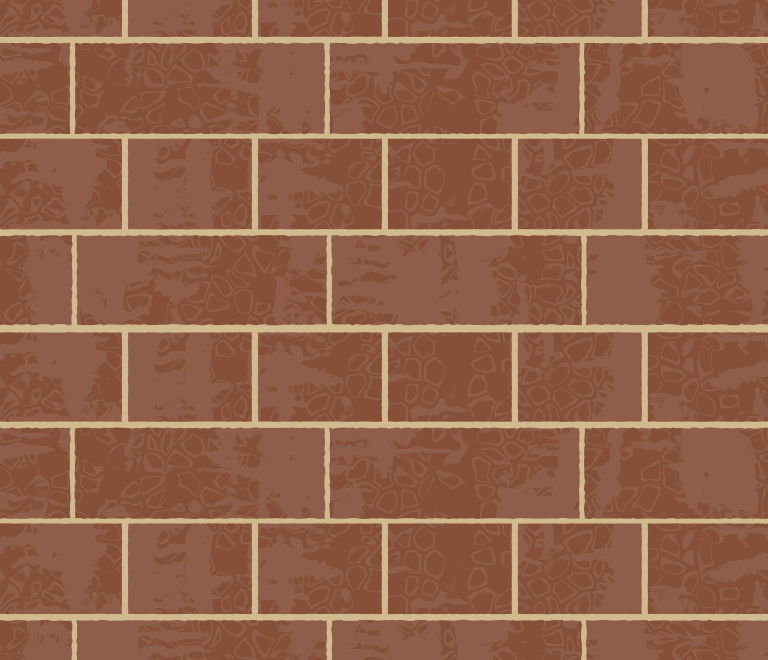
Write a Shadertoy shader that draws this pattern.

```glsl
// Brick wall with alternating rows of long and short bricks, worn by scratches and pebble outlines.

float hash(vec2 p) {
    return fract(sin(dot(p, vec2(127.1, 311.7))) * 43758.5453);
}

float noise(vec2 p) {
    vec2 i = floor(p), f = fract(p);
    f = f * f * (3.0 - 2.0 * f);
    return mix(mix(hash(i), hash(i + vec2(1, 0)), f.x),
               mix(hash(i + vec2(0, 1)), hash(i + vec2(1, 1)), f.x), f.y);
}

// Smoothed step: value is positive inside and changes by slope per unit length
float coverage(float value, float slope, float pixel) {
    return clamp(0.5 + value / (slope * pixel), 0.0, 1.0);
}

// Thin loops just inside the cells of a cellular pattern
float pebbleOutlines(vec2 p, float pixel) {
    vec2 q = p * 4.6;
    vec2 cell = floor(q), nearestCell = cell;
    float nearest = 9.0, second = 9.0;
    for (int y = -1; y <= 1; y++) {
        for (int x = -1; x <= 1; x++) {
            vec2 c = cell + vec2(x, y);
            float d = length(c + vec2(hash(c), hash(c + 37.0)) - q);
            if (d < nearest) {
                second = nearest;
                nearest = d;
                nearestCell = c;
            } else {
                second = min(second, d);
            }
        }
    }
    float halfWidth = 0.02 + 0.11 * noise(p * 8.0);
    float loop = halfWidth - abs(second - nearest - 0.24);
    return step(0.22, hash(nearestCell + 11.0)) * coverage(loop, 7.0, pixel);
}

// Ragged pale patches, dragged up and down and from side to side
float scratches(vec2 p, float pixel) {
    float patches = noise(p * vec2(1.4, 0.7) + 5.0);
    float upright = 0.6 * noise(p * vec2(6.5, 1.3)) + 0.5 * patches;
    float level = 0.6 * noise(p * vec2(1.7, 12.0) + 60.0) + 0.45 * patches;
    float fray = 0.13 * (noise(p * 20.0) - 0.5);
    return coverage(max(upright, level) + fray - 0.64, 3.5, pixel);
}

void mainImage(out vec4 fragColor, in vec2 fragCoord) {
    // One unit is one row; rows count downwards
    float pixel = 6.861 / iResolution.y;
    vec2 wall = fragCoord * pixel;
    wall.y = 7.445 - wall.y;

    // Even rows hold short bricks, odd rows long ones
    float row = floor(wall.y);
    float phase = mod(row, 4.0);
    bool isLong = mod(row, 2.0) > 0.5;
    float pitch = isLong ? 2.648 : 1.351;
    float start = isLong ? 0.754 + 0.01 * (phase - 1.0) : 1.299;
    float along = (wall.x - start) / pitch;
    float column = floor(along);
    vec2 local = vec2(fract(along) * pitch, fract(wall.y));

    // Mortar joints: the level ones vary in thickness over four rows
    float joint = floor(wall.y + 0.5);
    float levelHalf = 0.033 + 0.007 * cos(1.5708 * joint);
    float uprightHalf = isLong ? 0.026 : 0.032;
    float toLevel = min(local.y, 1.0 - local.y) - levelHalf;
    float toUpright = min(local.x, pitch - local.x) - uprightHalf;
    float chipping = (isLong ? 0.014 : 0.005) * (noise(wall * 24.0) - 0.5);
    float brick = coverage(min(toLevel, toUpright) + chipping, 1.0, pixel);

    // Each brick samples its own part of the wear; short rows repeat
    vec2 seed = vec2(column, isLong ? phase : 0.0);
    vec2 p = local + 40.0 * vec2(hash(seed + 3.0), hash(seed + 19.0));
    p += 0.09 * (vec2(noise(p * 7.0), noise(p * 7.0 + 31.0)) - 0.5);
    float wear = max(scratches(p, pixel), pebbleOutlines(p, pixel));

    vec3 clay = mix(vec3(0.525, 0.315, 0.22), vec3(0.555, 0.37, 0.29), wear);
    vec3 mortar = vec3(0.82, 0.73, 0.56);
    fragColor = vec4(mix(mortar, clay, brick), 1.0);
}
```
